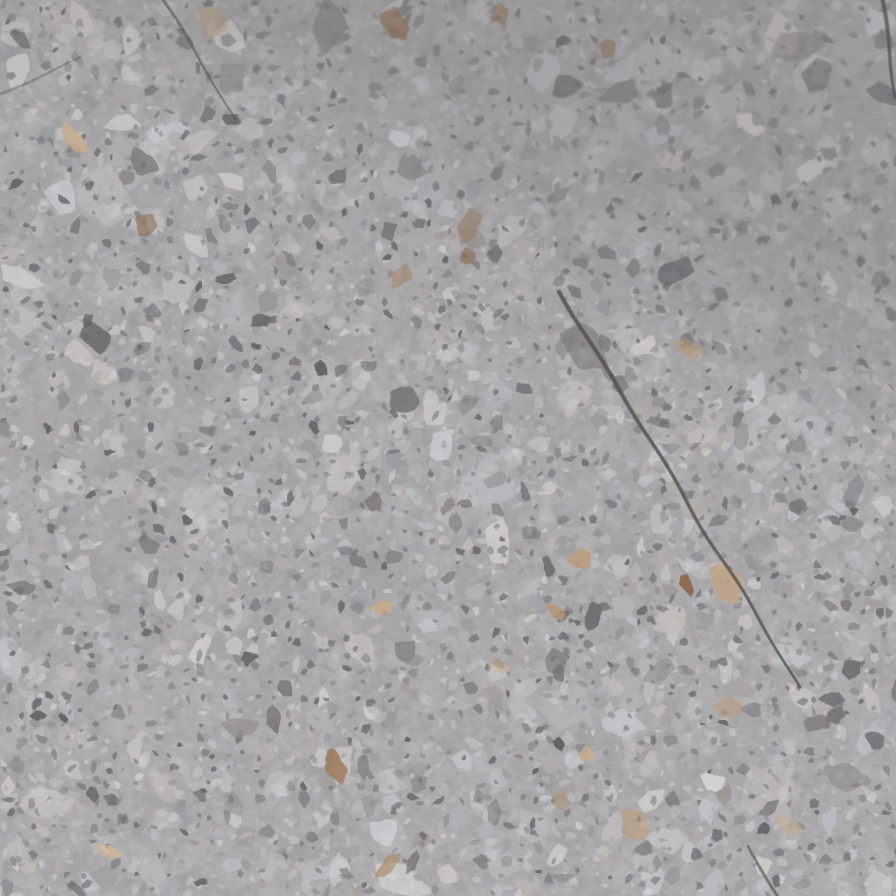
Give the GLSL for this texture, as a three.js fragment shader.

```glsl
varying vec2 vUv;

#define MATRIX vec3(0.645, 0.638, 0.645)
#define PALE vec3(0.81, 0.81, 0.81)
#define MID vec3(0.56, 0.555, 0.56)
#define DARK vec3(0.34, 0.335, 0.345)
#define RUST vec3(0.48, 0.33, 0.21)
#define SAND vec3(0.80, 0.69, 0.56)
#define CRACK vec3(0.33, 0.32, 0.30)
#define EDGE 0.0013
#define SHADE_DROP 0.09
#define SIDES 5

vec3 hash3(vec3 p) {
  p = fract(p * vec3(0.1031, 0.1030, 0.0973));
  p += dot(p, p.yxz + 33.33);
  return fract((p.xxy + p.yxx) * p.zyx);
}

// Layered sines, roughly -1 to 1
float waves(vec2 p) {
  float sum = 0.0;
  float amp = 0.5;
  for (int i = 0; i < 4; i++) {
    sum += amp * sin(p.x + 1.7 * sin(p.y * 0.8)) * sin(p.y + 1.3 * sin(p.x * 0.7));
    p = mat2(1.2, 1.5, -1.5, 1.2) * p + 2.3;
    amp *= 0.65;
  }
  return sum;
}

// Signed distance to an irregular stone with slightly rounded corners
float stone(vec2 p, float radius, vec3 id) {
  vec3 form = hash3(id + 17.0);
  float turn = 6.2832 * form.x;
  p = mat2(cos(turn), sin(turn), -sin(turn), cos(turn)) * p;
  p *= vec2(mix(1.0, 0.72, form.y), mix(1.0, 1.5, form.y));
  float sum = 0.0;
  for (int i = 0; i < SIDES; i++) {
    vec3 side = hash3(id + 31.0 + 7.0 * float(i));
    float angle = 6.2832 * (float(i) + 0.6 * side.x) / float(SIDES);
    float reach = dot(p, vec2(cos(angle), sin(angle))) / (radius * mix(0.65, 1.1, side.y));
    sum += pow(max(reach, 0.0), 9.0);
  }
  return (pow(sum + 1e-9, 1.0 / 9.0) - 1.0) * radius;
}

// Lays one size of stone over the colour below
vec3 scatter(vec3 below, vec2 uv, float cells, float share, float radius,
             vec3 low, vec3 high, float opacity, float soft) {
  vec2 grid = uv * cells;
  vec2 home = floor(grid);
  for (int j = -1; j <= 1; j++) {
    for (int i = -1; i <= 1; i++) {
      vec2 cell = home + vec2(float(i), float(j));
      vec3 id = vec3(cell + 50.0, cells);
      vec3 place = hash3(id);
      vec3 look = hash3(id + 5.0);
      if (place.z > share) continue;
      float size = radius * mix(0.45, 1.0, look.x * look.x);
      float d = stone(grid - cell - mix(vec2(0.15), vec2(0.85), place.xy), size, id) / cells;
      vec3 tint = 1.0 + (look.z - 0.5) * vec3(0.05, 0.01, -0.05);
      float cover = 1.0 - smoothstep(-soft, soft, d);
      float strength = opacity * mix(0.45, 1.0, fract(look.x * 7.0 + look.z));
      below = mix(below, mix(low, high, look.y) * tint, cover * strength);
    }
  }
  return below;
}

// Thin tapering crack from a to b
float crack(vec2 p, vec2 a, vec2 b, float width) {
  vec2 along = b - a;
  float t = clamp(dot(p - a, along) / dot(along, along), 0.0, 1.0);
  float d = length(p - a - along * t);
  float w = width * mix(1.0, 0.6, t);
  return 1.0 - smoothstep(w - EDGE, w + EDGE, d);
}

void main() {
  vec2 uv = vUv;
  float shade = smoothstep(-0.12, 0.16, uv.y - 1.04 + 0.5 * uv.x + 0.04 * waves(uv * 9.0));
  float soft = EDGE * (1.0 + 0.9 * shade);
  vec2 bent = uv + 0.0016 * vec2(waves(uv * 130.0), waves(uv.yx * 130.0 + 4.0));

  // Cement matrix
  vec3 color = MATRIX + 0.025 * waves(uv * 45.0) + 0.03 * waves(uv * 190.0);

  // Faint and pale aggregate, coarse to fine
  color = scatter(color, bent, 12.0, 0.8, 0.42, MID, PALE, 0.5, soft * 2.0);
  color = scatter(color, bent, 21.0, 0.9, 0.44, MID, PALE, 0.6, soft * 1.5);
  color = scatter(color, bent, 37.0, 0.9, 0.44, MID, PALE, 0.7, soft);
  color = scatter(color, bent, 70.0, 0.8, 0.42, MID, PALE, 0.7, soft);
  color = scatter(color, bent, 17.0, 0.32, 0.38, MATRIX * 1.1, PALE * 1.03, 0.85, soft);

  // Dark aggregate
  color = scatter(color, bent, 61.0, 0.42, 0.34, DARK, MID, 0.85, soft);
  color = scatter(color, bent, 33.0, 0.36, 0.34, DARK, MID, 0.9, soft);
  color = scatter(color, bent, 14.0, 0.20, 0.36, DARK * 1.1, MID, 0.9, soft);

  // Rare warm stones
  color = scatter(color, bent, 15.0, 0.07, 0.30, RUST, SAND, 0.9, soft);

  // Shaded, hazier upper right corner
  color = mix(color, MATRIX, 0.3 * shade);
  color *= 1.03 - SHADE_DROP * shade - 0.03 * (uv.y - 0.5);

  // Cracks
  vec2 wander = uv + 0.0015 * sin(uv.yx * 50.0);
  float line = crack(wander, vec2(0.625, 0.674), vec2(0.892, 0.234), 0.0024);
  line = max(line, 0.7 * crack(wander, vec2(0.176, 1.01), vec2(0.262, 0.868), 0.0018));
  line = max(line, 0.8 * crack(wander, vec2(0.873, -0.01), vec2(0.835, 0.055), 0.002));
  line = max(line, 0.9 * crack(wander, vec2(0.983, 1.01), vec2(1.0, 0.89), 0.0025));
  line = max(line, 0.5 * crack(wander, vec2(-0.01, 0.89), vec2(0.09, 0.935), 0.0016));
  color = mix(color, CRACK, 0.85 * line);

  gl_FragColor = vec4(color, 1.0);
}
```
